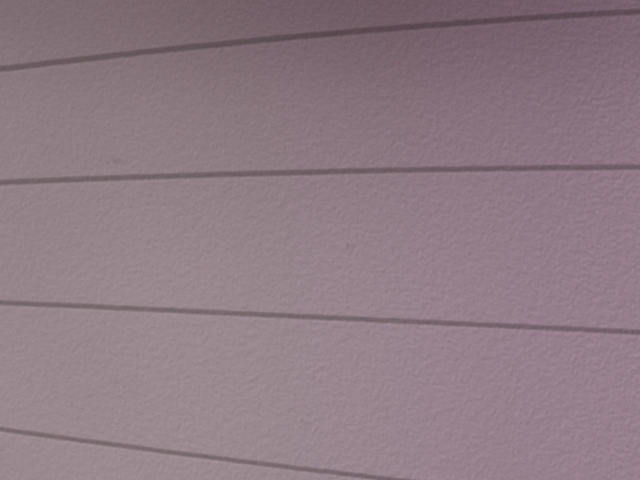
A Shadertoy shader for this texture:

```glsl
// Painted lap siding seen close up: wide boards divided by four thin grooves
// that fan out to the right. Each groove is a bowed line from a formula;
// noise relief gives the stippled paint, and soft falloffs give the light.

const vec3 PAINT_LIGHT  = vec3(0.605, 0.540, 0.562);
const vec3 PAINT_SHADE  = vec3(0.438, 0.364, 0.392);
const vec3 MAUVE_TINT   = vec3(0.975, 0.922, 0.985);
const vec3 GROOVE_TINT  = vec3(0.790, 0.785, 0.775);
const int GROOVES = 4;
const int BLEMISHES = 6;

float hash(vec2 p) {
    vec3 q = fract(vec3(p.xyx) * 0.1031);
    q += dot(q, q.yzx + 33.33);
    return fract((q.x + q.y) * q.z);
}

float noise(vec2 p) {
    vec2 cell = floor(p);
    vec2 f = fract(p);
    f = f * f * (3.0 - 2.0 * f);
    float low = mix(hash(cell), hash(cell + vec2(1, 0)), f.x);
    float high = mix(hash(cell + vec2(0, 1)), hash(cell + vec2(1, 1)), f.x);
    return mix(low, high, f.y);
}

// Height of the paint surface: fine stipple over small lumps, on a turned grid
float paintHeight(vec2 p) {
    vec2 q = mat2(0.88, 0.47, -0.47, 0.88) * p;
    return 0.65 * noise(q * 165.0) + 0.35 * noise(p * vec2(82.0, 105.0) + 17.0);
}

// Relief lit from the upper left
float stipple(vec2 p) {
    vec2 toLight = vec2(-0.0014, 0.0026);
    return paintHeight(p - toLight) - paintHeight(p + toLight);
}

// Height of groove k, counted from the top, at u across the canvas
float grooveLine(float k, float u) {
    float left = 0.856 - k * (0.229 + 0.007 * k);
    float right = 0.976 - k * (0.314 + 0.010 * k);
    float bow = (0.012 - 0.006 * k) * 4.0 * u * (1.0 - u);
    return mix(left, right, u) + bow;
}

float band(float d, float halfWidth, float soft) {
    return 1.0 - smoothstep(halfWidth - soft, halfWidth + soft, abs(d));
}

// Shadow cast over the top, deepest right of centre
float shadow(vec2 uv) {
    vec2 d = (uv - vec2(0.57, 1.04)) / vec2(0.58, 0.42);
    float pool = exp(-dot(d, d));
    float topEdge = smoothstep(0.74, 1.05, uv.y);
    return clamp(0.68 * pool + 0.32 * topEdge, 0.0, 1.0);
}

// Scattered faint scuffs, each with its own size and stretch
float scuffs(vec2 p, float aspect) {
    float mark = 0.0;
    for (int i = 0; i < BLEMISHES; i++) {
        float id = float(i) + 3.0;
        vec2 centre = vec2(hash(vec2(id, 1.7)) * aspect, hash(vec2(id, 8.3)));
        vec2 size = mix(vec2(0.004), vec2(0.022, 0.009), hash(vec2(id, 5.1)));
        vec2 d = (p - centre) / size;
        mark += exp(-dot(d, d)) * smoothstep(0.35, 0.75, noise(p * 130.0 + id));
    }
    return min(mark, 1.0);
}

void mainImage(out vec4 fragColor, in vec2 fragCoord) {
    vec2 uv = fragCoord / iResolution.xy;
    vec2 p = fragCoord / iResolution.y;
    float aspect = iResolution.x / iResolution.y;
    float pixel = 1.0 / iResolution.y;

    // Broad light and the mauve cast toward the right
    vec3 color = mix(PAINT_LIGHT, PAINT_SHADE, shadow(uv));
    color *= mix(vec3(1.0), MAUVE_TINT, smoothstep(0.25, 1.0, uv.x));
    color *= 1.0 - 0.03 * smoothstep(0.25, 0.0, uv.x) * smoothstep(0.0, 0.5, uv.y);
    color *= 0.992 + 0.016 * noise(p * 5.0);

    // Stippled paint, rougher to the right, with a few scuffs
    float roughness = mix(0.055, 0.105, uv.x);
    color *= 1.0 + roughness * stipple(p);
    color *= 1.0 - 0.06 * scuffs(p, aspect);

    // Grooves: soft dark channel, slightly deeper middle, pale lip beneath
    for (int i = 0; i < GROOVES; i++) {
        float k = float(i);
        float ragged = 0.0008 * (noise(vec2(p.x * 45.0, k * 9.0)) - 0.5);
        float d = p.y - grooveLine(k, uv.x) + ragged;
        float halfWidth = 0.0062 - 0.0005 * k;
        float soft = max(0.0032, pixel);
        float channel = band(d, halfWidth, soft);
        float crease = band(d + 0.001, 0.0025, 0.0025);
        float lip = band(d + halfWidth + 0.0042, 0.0018, soft);
        color *= mix(vec3(1.0), GROOVE_TINT, channel);
        color *= 1.0 - 0.025 * crease + 0.03 * lip;
    }

    // Fine grain
    color += 0.020 * (hash(floor(p * 384.0) + 0.5) - 0.5);
    fragColor = vec4(color, 1.0);
}
```
